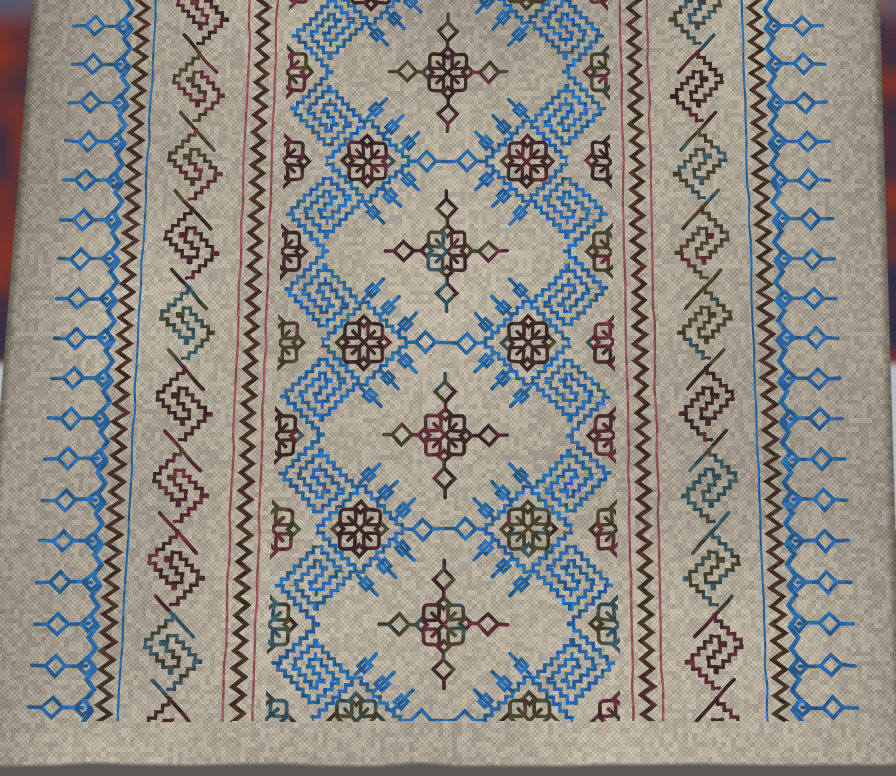
Write a Shadertoy shader that draws this pattern.

```glsl
// Cross-stitched linen runner: blue stepped spirals, dark blossoms and mirrored borders
#define HEIGHT 666.0        // design units in the canvas height
#define FLARE 0.00018       // widening of the cloth toward the bottom
#define ROW 150.0           // pitch of the central flowers
#define CURL_PITCH 65.6     // pitch of the side curls
#define EDGE_PITCH 32.6     // pitch of the outer pendants
#define STEP 5.0            // stair size of stepped lines
#define THREAD 1.45         // half width of a thread
#define WEAVE 3.7           // pitch of the linen weave
#define LINEN vec3(0.735, 0.700, 0.635)
#define BLUE vec3(0.12, 0.36, 0.60)
#define RED vec3(0.53, 0.25, 0.29)
#define OLIVE vec3(0.23, 0.20, 0.14)

float hash(vec2 p) {
    p = fract(p * vec2(0.1031, 0.1137));
    p += dot(p, p.yx + 33.3);
    return fract((p.x + p.y) * p.x * 7.31);
}

float noise(vec2 p) {
    vec2 i = floor(p), f = fract(p);
    f = f * f * (3.0 - 2.0 * f);
    return mix(mix(hash(i), hash(i + vec2(1, 0)), f.x),
               mix(hash(i + vec2(0, 1)), hash(i + 1.0), f.x), f.y);
}

float segment(vec2 p, vec2 a, vec2 b) {
    vec2 d = b - a;
    return length(p - a - d * clamp(dot(p - a, d) / dot(d, d), 0.0, 1.0));
}

float diamond(vec2 p, float r) { return abs(abs(p.x) + abs(p.y) - r) * 0.7071; }

float zigzag(float x, float y, float pitch, float amp) {
    return abs(x - amp * (4.0 * abs(fract(y / pitch) - 0.5) - 1.0)) * 0.65;
}

// Diagonal frame in which straight lines become staircases
vec2 stairs(vec2 p) {
    vec2 m = vec2(p.x + p.y, p.y - p.x) * 0.7071;
    float pitch = STEP * 1.4142;
    return m + (abs(fract(m.yx / pitch) - 0.5) - 0.25) * pitch;
}

// Two interlocked square arms of stepped thread
float spiral(vec2 p, float gap, int turns) {
    vec2 m = stairs(p) / gap, at = vec2(0), dir = vec2(1, 0);
    float d = 1e3;
    for (int k = 0; k < turns; k++) {
        vec2 next = at + dir * float(2 * (k / 2) + 1);
        d = min(d, min(segment(m, at, next), segment(-m, at, next)));
        at = next;
        dir = vec2(-dir.y, dir.x);
    }
    return d * gap * 0.75;
}

// Four diagonal petals with buds on the axes
float blossom(vec2 p) {
    p = abs(p);
    p = vec2(max(p.x, p.y), min(p.x, p.y));
    vec2 q = abs(p - 9.5) - 3.0;
    float petal = abs(length(max(q, 0.0)) + min(max(q.x, q.y), 0.0) - 3.0);
    return min(min(petal, segment(p, vec2(0), vec2(9))), diamond(p - vec2(17, 0), 4.5));
}

// Stem, diamond and tip along +x
float pendant(vec2 p, float start, float middle, float tip) {
    float stem = min(segment(p, vec2(start, 0), vec2(middle - 8.0, 0)),
                     segment(p, vec2(middle + 8.0, 0), vec2(tip, 0)));
    return min(stem, diamond(p - vec2(middle, 0), 8.0));
}

vec3 darkThread(vec2 id, vec2 p) {
    float k = hash(id + 7.3) + 0.5 * (noise(p / 11.0) - 0.5);
    vec3 c = mix(vec3(0.20, 0.13, 0.13), vec3(0.36, 0.15, 0.20), smoothstep(0.2, 0.45, k));
    c = mix(c, vec3(0.25, 0.23, 0.15), smoothstep(0.45, 0.6, k));
    return mix(c, vec3(0.19, 0.30, 0.34), smoothstep(0.75, 0.95, k));
}

void mainImage(out vec4 fragColor, in vec2 fragCoord) {
    float px = HEIGHT / iResolution.y;
    vec2 p = vec2(fragCoord.x, iResolution.y - fragCoord.y) * px;

    // Cloth coordinates: c.x from the middle, c.y down the runner
    float grow = 1.0 + FLARE * p.y;
    vec2 c = vec2((p.x - 385.0 + 0.008 * p.y) / grow, log(grow) / FLARE);
    vec2 w = c + 1.6 * (vec2(noise(c / 17.0), noise(c / 17.0 + 50.0)) - 0.5);
    float a = abs(w.x), v = w.y, side = step(0.0, w.x);

    // Linen with weave, uneven threads and soft folds
    vec2 t = c / WEAVE;
    float weave = sin(t.x * 6.2832) * sin(t.y * 6.2832);
    float shade = 0.92 + 0.09 * weave + 0.16 * (hash(floor(t)) - 0.5)
                + 0.16 * (noise(c / 130.0) - 0.5) - 0.16 * smoothstep(270.0, 400.0, a);
    vec3 col = LINEN * shade;

    // Central field, mirrored about the middle and each half row
    float r = v - 61.5, b = abs(mod(r, ROW) - 0.5 * ROW);
    vec2 f = vec2(a, b);
    float blue = spiral(f - vec2(100, 37.5), 8.6, 6);
    blue = min(blue, segment(stairs(f - vec2(32, 0)), vec2(0), vec2(49, 0)) * 0.75);
    blue = min(blue, pendant(f, 0.0, 17.0, 32.0));
    for (int i = 0; i < 3; i++) {
        vec2 s = f - vec2(40, 8) - 14.0 * float(i);
        blue = min(blue, min(segment(s, vec2(0), vec2(-16, 16)), diamond(s - vec2(-7, 7), 5.0)));
    }
    vec2 flower = vec2(a, 0.5 * ROW - b);
    vec2 arm = vec2(max(flower.x, flower.y), min(flower.x, flower.y));
    float dark = min(blossom(flower), pendant(arm, 20.0, 35.0, 50.0));
    dark = min(dark, blossom(f - vec2(67, 0)));
    if (a < 137.0) dark = min(dark, blossom(vec2(a - 137.0, min(b, flower.y))));
    vec2 id = vec2(floor(a / 34.0 + 0.5) + 9.0 * side, floor(r / 75.0 + 0.5) + 3.0);

    // Side curls joined by diagonal tails
    float row = floor((v - 9.0) / CURL_PITCH + 0.5);
    vec2 q = vec2(212.0 - a, v - 9.0 - row * CURL_PITCH);
    float curl = spiral(q, 10.0, 4);
    for (int i = 0; i < 2; i++)
        curl = min(curl, segment(q + vec2(0, CURL_PITCH * float(i)), vec2(-14, 21), vec2(16, 53)));
    if (a > 180.0) { dark = curl; id = vec2(20.0 + side, row + 3.0); }

    // Border lines, zigzags and outer pendants
    float red = min(abs(a - 170.0), abs(a - 147.0)) + 0.5;
    float olive = min(zigzag(a - 158.5, v, 14.0, 4.5), zigzag(a - 262.0, v, 14.0, 5.0)) - 0.4;
    vec2 e = vec2(a - 272.0, mod(v - 22.0 + 0.5 * EDGE_PITCH, EDGE_PITCH) - 0.5 * EDGE_PITCH);
    blue = min(blue, min(pendant(e, 6.0, 30.0, 48.0), diamond(e - vec2(6, 0), 6.0)));
    blue = min(blue, min(zigzag(e.x - 2.0, v, 0.5 * EDGE_PITCH, 3.0), abs(a - 251.0) + 0.6));

    // Lay the threads, shaded stitch by stitch
    float stitch = 0.82 + 0.4 * hash(floor(c / STEP)) + 0.08 * weave;
    float soft = 0.6 * px, stitched = step(v, 587.0);
    vec4 ink = stitched * (1.0 - smoothstep(THREAD - soft, THREAD + soft, vec4(red, olive, blue, dark)));
    col = mix(col, RED * stitch, ink.x * 0.85);
    col = mix(col, mix(OLIVE, vec3(0.30, 0.17, 0.16), noise(c / 25.0)) * stitch, ink.y);
    col = mix(col, BLUE * stitch, ink.z * 0.92);
    col = mix(col, darkThread(id, c) * stitch, ink.w * 0.95);

    // Quilt beyond the cloth edges and shadow under the hem
    float outside = max(28.0 - 0.08 * p.y - p.x, p.x - 755.0 - 0.03 * p.y);
    float patch_ = noise(p / 24.0);
    vec3 quilt = mix(vec3(0.72, 0.74, 0.77), mix(vec3(0.16, 0.18, 0.28), vec3(0.52, 0.20, 0.15), patch_),
                     smoothstep(0.42, 0.55, noise(vec2(3.0, p.y / 55.0))));
    col *= 1.0 - 0.3 * smoothstep(-9.0, 0.0, outside);
    col = mix(col, quilt, smoothstep(-px, px, outside));
    col = mix(col, vec3(0.36, 0.35, 0.34), smoothstep(655.0, 660.0, p.y + 3.0 * noise(p / 40.0)));
    fragColor = vec4(col, 1.0);
}
```
